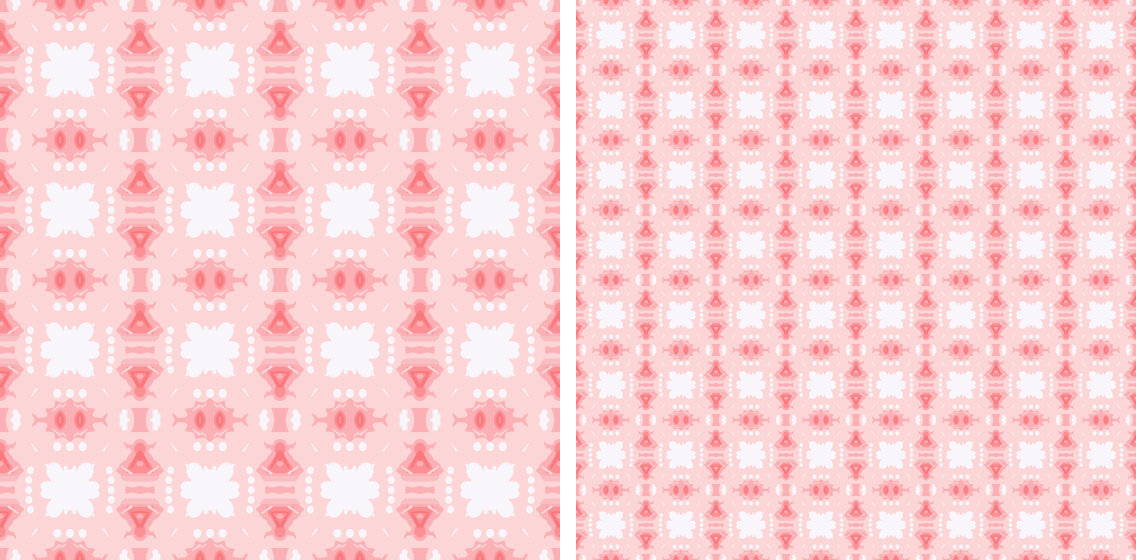
Left, the tile; right, the same tile 2 across and 2 down.
Give the GLSL for this pattern, as a WebGL 2 fragment shader.

```glsl
#version 300 es
precision highp float;
// Kaleidoscopic pink ornament: white blossoms, spiky medallions and arrow figures.
// Each cell is mirrored on both axes, so one quadrant of distance functions
// draws the whole cell; a whole number of cells makes the canvas tile.

uniform vec2 u_resolution;
out vec4 fragColor;

const float REPEATS = 4.0;    // cells across and down
const float CELL = 192.0;     // design units per cell
const float HALF = 0.5 * CELL;
const float SPIKES = 6.0;     // medallion spikes per half turn
const vec2 MEDALLION = vec2(39.0, 30.0);
const vec3 BLUSH = vec3(0.99, 0.84, 0.84);
const vec3 WHITE = vec3(0.975, 0.965, 0.985);
const vec3 ROSE  = vec3(0.98, 0.69, 0.71);
const vec3 SOFT  = vec3(0.97, 0.75, 0.76);
const vec3 CORAL = vec3(0.98, 0.56, 0.58);
const vec3 DEEP  = vec3(0.97, 0.47, 0.49);

float pixelSize;

float ellipse(vec2 p, vec2 r) {
    float k = max(length(p / r), 0.001);
    float g = max(length(p / (r * r)), 0.001 / max(r.x, r.y));
    return k * (k - 1.0) / g;
}

// Stroke from a to b whose radius runs from ra to rb
float stroke(vec2 p, vec2 a, vec2 b, float ra, float rb) {
    vec2 ab = b - a;
    float h = clamp(dot(p - a, ab) / dot(ab, ab), 0.0, 1.0);
    return length(p - a - h * ab) - mix(ra, rb, h);
}

vec2 turn(vec2 p, float a) {
    float c = cos(a), s = sin(a);
    return vec2(c * p.x + s * p.y, c * p.y - s * p.x);
}

void paint(inout vec3 color, vec3 ink, float d) {
    color = mix(color, ink, clamp(0.5 - d / pixelSize, 0.0, 1.0));
}

float blossom(vec2 p) {
    float d = ellipse(p, vec2(29.0, 28.0));
    d = min(d, ellipse(turn(p - vec2(21.0, 25.0), -0.4), vec2(11.0, 13.0)));
    d = min(d, ellipse(p - vec2(30.0, 5.0), vec2(10.5, 7.0)));
    d = min(d, ellipse(p - vec2(6.0, 27.0), vec2(3.0, 6.5)));
    return min(d, stroke(p, vec2(24.0, 27.0), vec2(33.0, 35.0), 3.0, 1.2));
}

float medallion(vec2 p) {
    vec2 e = p / MEDALLION;
    float cusp = 1.0 - abs(sin(SPIKES * atan(e.y, e.x + 0.0001)));
    float d = (length(e) - 0.83 - 0.19 * cusp) * MEDALLION.y;
    d = min(d, stroke(p, vec2(34.0, 0.0), vec2(47.0, 0.0), 4.0, 2.0));
    return min(d, stroke(p, vec2(45.0, 0.0), vec2(50.5, 7.5), 3.0, 1.3));
}

// Arrow figure: x from its axis, y from the blossom row
float arrow(vec2 p) {
    float width = 31.0 - 20.0 * smoothstep(25.0, 54.0, p.y);
    width = min(width, 20.0 + 0.75 * (p.y - 12.0)) + 2.0 * abs(sin(0.3 * p.y));
    float d = max((p.x - width) * 0.8, max(12.0 - p.y, p.y - 60.0));
    d = min(d, ellipse(p - vec2(0.0, 60.0), vec2(10.0, 10.0)));
    d = min(d, stroke(p, vec2(6.0, 57.0), vec2(18.0, 61.0), 4.0, 2.0));
    return min(d, stroke(p, vec2(17.0, 59.0), vec2(21.0, 65.0), 2.0, 1.2));
}

void paintMedallion(inout vec3 color, vec2 p) {
    paint(color, ROSE, medallion(p));
    // Eyes: pointed lenses with a bright slit
    vec2 eye = p - vec2(13.5, 0.0);
    float lens = length(vec2(abs(eye.x) + 8.0, eye.y)) - 16.0;
    paint(color, CORAL, lens);
    paint(color, DEEP, lens + 3.0);
    paint(color, CORAL, ellipse(eye, vec2(1.8, 5.5)));
    paint(color, BLUSH, stroke(p, vec2(14.0, 20.0), vec2(24.0, 13.0), 1.8, 0.7));
    paint(color, BLUSH, stroke(p, vec2(11.0, 18.0), vec2(5.0, 22.0), 1.3, 0.6));
}

void paintArrow(inout vec3 color, vec2 p, bool isUpper) {
    float body = arrow(p);
    paint(color, ROSE, body);
    paint(color, SOFT, max(body, p.y - 19.0));
    // Keyhole core: round head on a flared skirt
    float skirt = max((p.x - mix(19.0, 5.0, smoothstep(24.0, 53.0, p.y))) * 0.85,
                      max(23.0 - p.y, p.y - 58.0));
    paint(color, CORAL, min(skirt, ellipse(p - vec2(0.0, 56.0), vec2(7.5, 9.0))));
    // Inner outline, filled head above the row and open triangle below it
    float rib = stroke(p, vec2(2.0, 49.0), vec2(12.0, 31.0), 2.6, 1.3);
    float heart = isUpper ? ellipse(p - vec2(0.0, 47.0), vec2(4.5, 7.0))
                          : stroke(p, vec2(0.0, 30.0), vec2(11.0, 31.0), 1.3, 1.3);
    paint(color, DEEP, min(rib, heart));
    paint(color, ROSE, ellipse(p - vec2(0.0, 36.0), vec2(4.5, 3.5)));
    paint(color, BLUSH, stroke(p, vec2(25.0, 32.0), vec2(12.0, 23.0), 1.0, 1.8));
}

// White drops, slivers and small side flowers
float confetti(vec2 q, vec2 fromCorner) {
    float d = stroke(q, vec2(46.0, 54.0), vec2(53.0, 64.0), 1.3, 0.4);
    for (int i = 0; i < 3; i++) {
        float n = float(i);
        vec2 side = vec2(56.5 - 1.2 * n * (n - 1.0), 13.5 * n);
        d = min(d, ellipse(q - side, vec2(4.6, 5.2)));
        vec2 petal = vec2(21.0 + 2.0 * mod(n, 2.0), 6.0 * n - 1.0);
        d = min(d, ellipse(fromCorner - petal, vec2(7.0 - 1.5 * n, 5.0 - 0.7 * n)));
    }
    for (int i = 0; i < 2; i++)
        d = min(d, ellipse(q - vec2(17.5 * float(i), 59.5), vec2(5.5, 6.0)));
    return d;
}

void main() {
    pixelSize = 1.1 * CELL * REPEATS / min(u_resolution.x, u_resolution.y);
    vec2 cell = (fract(gl_FragCoord.xy / u_resolution * REPEATS) - 0.5) * CELL;
    vec2 q = abs(cell);
    vec2 fromCorner = HALF - q;

    vec3 color = BLUSH;
    paintMedallion(color, vec2(q.x, fromCorner.y));
    paintArrow(color, vec2(fromCorner.x, q.y), cell.y > 0.0);
    // Waisted block at the corners and wavy bar between arrows
    float waist = 8.0 + 0.016 * fromCorner.y * fromCorner.y;
    paint(color, ROSE, max(fromCorner.x - waist, fromCorner.y - 16.5));
    float bar = 4.5 + cos(0.3 * fromCorner.x);
    paint(color, ROSE, max(q.y - bar, fromCorner.x - 20.0));
    paint(color, WHITE, min(blossom(q), confetti(q, fromCorner)));
    fragColor = vec4(color, 1.0);
}
```
